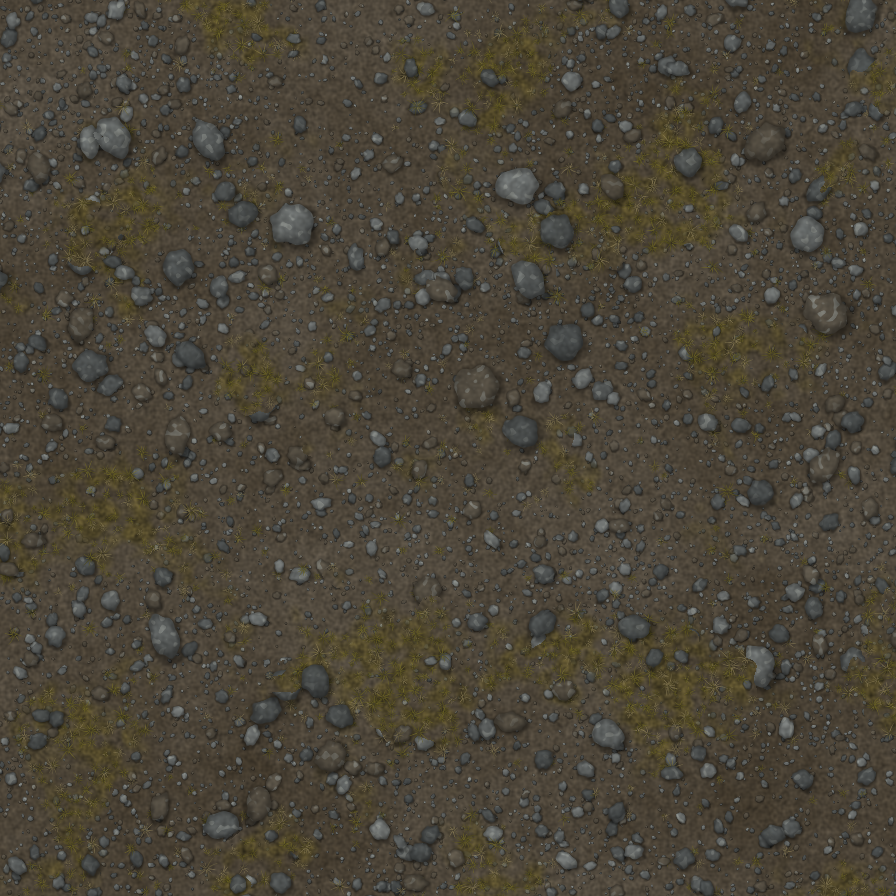
This texture is drawn by a WebGL 2 fragment shader. Its source:

```glsl
#version 300 es
precision highp float;
// Damp stony ground: grainy brown soil, grey stones in four sizes, mossy patches
// and spiky tufts. Stones and tufts are jittered over cell grids and layered
// from fine to coarse; gradient noise drives soil tone, moss and stone outlines.
uniform vec2 u_resolution;
out vec4 fragColor;

const vec3 SOIL_DARK = vec3(0.255, 0.222, 0.172);
const vec3 SOIL_LIGHT = vec3(0.345, 0.315, 0.270);
const vec3 MOSS = vec3(0.320, 0.282, 0.145);
const vec3 BLADE_GREEN = vec3(0.430, 0.400, 0.140);
const vec3 BLADE_DRY = vec3(0.530, 0.480, 0.330);
const vec3 STONE_DARK = vec3(0.285, 0.300, 0.300);
const vec3 STONE_LIGHT = vec3(0.445, 0.460, 0.455);
const vec3 STONE_BROWN = vec3(0.330, 0.295, 0.240);
const vec3 LICHEN = vec3(0.560, 0.575, 0.555);
const vec2 LIGHT_DIR = vec2(-0.45, 0.89);
const float MOSS_SCALE = 6.0;
const float GRAIN_SCALE = 230.0;
const float TAU = 6.28319;

vec3 hash3(vec2 p) {
    vec3 q = fract(p.xyx * vec3(0.1031, 0.1030, 0.0973));
    q += dot(q, q.yxz + 33.33);
    return fract((q.xxy + q.yzz) * q.zyx);
}

float gradAt(vec2 cell, vec2 d) {
    return dot(hash3(cell + 71.0).xy * 2.0 - 1.0, d);
}

float noise(vec2 p) {
    vec2 i = floor(p), f = p - i;
    vec2 u = f * f * f * (f * (f * 6.0 - 15.0) + 10.0), e = vec2(1.0, 0.0);
    return mix(mix(gradAt(i, f), gradAt(i + e, f - e), u.x),
               mix(gradAt(i + e.yx, f - e.yx), gradAt(i + 1.0, f - 1.0), u.x), u.y);
}

float fbm(vec2 p) {
    float sum = 0.0, amp = 0.6;
    for (int i = 0; i < 4; i++) {
        sum += amp * noise(p);
        p = mat2(1.6, 1.2, -1.2, 1.6) * p + 17.3;
        amp *= 0.55;
    }
    return sum;
}

float mossAmount(vec2 uv) {
    return smoothstep(0.02, 0.22, fbm(uv * MOSS_SCALE + 5.0));
}

// One grid of rounded stones with contact shadows and pale lichen spots
void addStones(inout vec3 col, vec2 uv, float px, float cells, float chance, float seed) {
    vec2 p = uv * cells, id = floor(p);
    float aa = cells * px * 0.8;
    for (int n = 0; n < 9; n++) {
        vec2 cell = id + vec2(n % 3 - 1, n / 3 - 1);
        vec3 h = hash3(cell + seed), k = hash3(cell + seed + 57.0);
        vec2 d = p - cell - 0.5 - (h.xy - 0.5) * 0.8;
        float radius = mix(0.2, 0.46, k.z * k.z);
        if (length(d) > radius * 1.7) continue;
        float cluster = 1.0 + 2.2 * noise(cell / cells * 5.0 + seed);
        if (h.z > chance * cluster) continue;

        float a = k.x * TAU;
        vec2 q = mat2(cos(a), sin(a), -sin(a), cos(a)) * d;
        q.y *= 1.0 + 0.6 * k.y;
        float wobble = noise(q / radius * 1.4 + cell * 7.0 + 3.0);
        float sd = length(q) + radius * 0.38 * wobble - radius;

        float shadow = 1.0 - smoothstep(-0.1, 0.4, sd / radius + 0.14 * dot(d, LIGHT_DIR) / radius);
        col *= 1.0 - 0.38 * shadow;

        float tone = fract(k.x * 13.7 + h.x * 5.1);
        vec3 stone = mix(STONE_DARK, STONE_LIGHT, tone * tone);
        stone = mix(stone, STONE_BROWN, step(0.76, fract(k.y * 9.3 + h.y)) * 0.8);
        float spots = smoothstep(0.10, 0.26, noise(uv * 125.0 + seed));
        stone = mix(stone, LICHEN, spots * (0.15 + 0.5 * tone));
        stone *= 1.0 + 0.16 * dot(d, LIGHT_DIR) / radius;
        stone *= 1.0 - 0.28 * smoothstep(-0.45, 0.0, sd / radius);
        stone *= 1.0 + 0.22 * noise(uv * 190.0) + 0.2 * noise(uv * 60.0 + seed);
        col = mix(col, stone, 0.93 * (1.0 - smoothstep(-aa, aa, sd)));
    }
}

// One grid of tufts: curved blades placed by folding the angle into sectors
void addTufts(inout vec3 col, vec2 uv, float px, float cells, float density, float seed) {
    vec2 p = uv * cells, id = floor(p);
    float aa = cells * px;
    for (int n = 0; n < 9; n++) {
        vec2 cell = id + vec2(n % 3 - 1, n / 3 - 1);
        vec3 h = hash3(cell + seed);
        vec2 centre = cell + 0.5 + (h.xy - 0.5) * 0.7;
        vec2 d = p - centre;
        float r = length(d), reach = mix(0.4, 0.75, fract(h.x * 17.0));
        if (r > reach || h.z > 0.05 + density * mossAmount(centre / cells)) continue;

        float count = 9.0 + floor(h.y * 6.0);
        float s = (atan(d.y, d.x + 1e-5) / TAU + 0.5 + (h.x - 0.5) * 0.3 * r) * count;
        vec3 b = hash3(vec2(mod(floor(s), count), h.x * 91.0) + cell);
        float across = abs(fract(s) - 0.5 + (b.y - 0.5) * 0.5) * TAU / count * r;
        float along = r / (reach * mix(0.35, 1.0, b.x));
        float width = 0.032 * (1.0 - along);
        float cover = clamp((width - across) / aa + 0.5, 0.0, 1.0) * (1.0 - smoothstep(0.8, 1.0, along));

        col *= 1.0 - 0.2 * (1.0 - smoothstep(0.1, 0.6, r / reach));
        float dry = smoothstep(0.55, 0.85, fract(h.z * 31.0 + h.y) + 0.3 * (b.z - 0.5));
        vec3 blade = mix(BLADE_GREEN, BLADE_DRY, dry) * mix(0.7, 1.1, b.z);
        col = mix(col, blade, cover * 0.8 * smoothstep(0.0, 0.25, along));
    }
}

void main() {
    float px = 1.0 / min(u_resolution.x, u_resolution.y);
    vec2 uv = gl_FragCoord.xy * px;
    float moss = mossAmount(uv);
    float bare = 1.0 - 0.6 * moss;

    // Soil with broad tone changes, crumbs and fine grain
    float tone = 0.5 + 1.1 * fbm(uv * 4.0 + 31.0) + 0.6 * fbm(uv * 38.0);
    vec3 col = mix(SOIL_DARK, SOIL_LIGHT, clamp(tone, 0.0, 1.0));
    float grain = noise(uv * GRAIN_SCALE) + 0.7 * noise(uv * GRAIN_SCALE * 0.47 + 9.0);
    col *= 1.0 + 0.30 * grain;

    // Gravel, then moss with its tufts, then the larger stones
    addStones(col, uv, px, 150.0, 0.26 * bare, 211.0);
    addStones(col, uv, px, 76.0, 0.32 * bare, 137.0);
    float tangle = 1.0 + 0.45 * grain + 0.5 * noise(uv * 75.0);
    col = mix(col, MOSS * tangle, 0.8 * moss * smoothstep(-0.3, 0.2, noise(uv * 48.0)));
    addTufts(col, uv, px, 72.0, 0.8, 401.0);
    addStones(col, uv, px, 37.0, 0.33 * bare, 83.0);
    addTufts(col, uv, px, 46.0, 0.6, 307.0);
    addStones(col, uv, px, 18.0, 0.32 * bare, 19.0);

    fragColor = vec4(col, 1.0);
}
```
